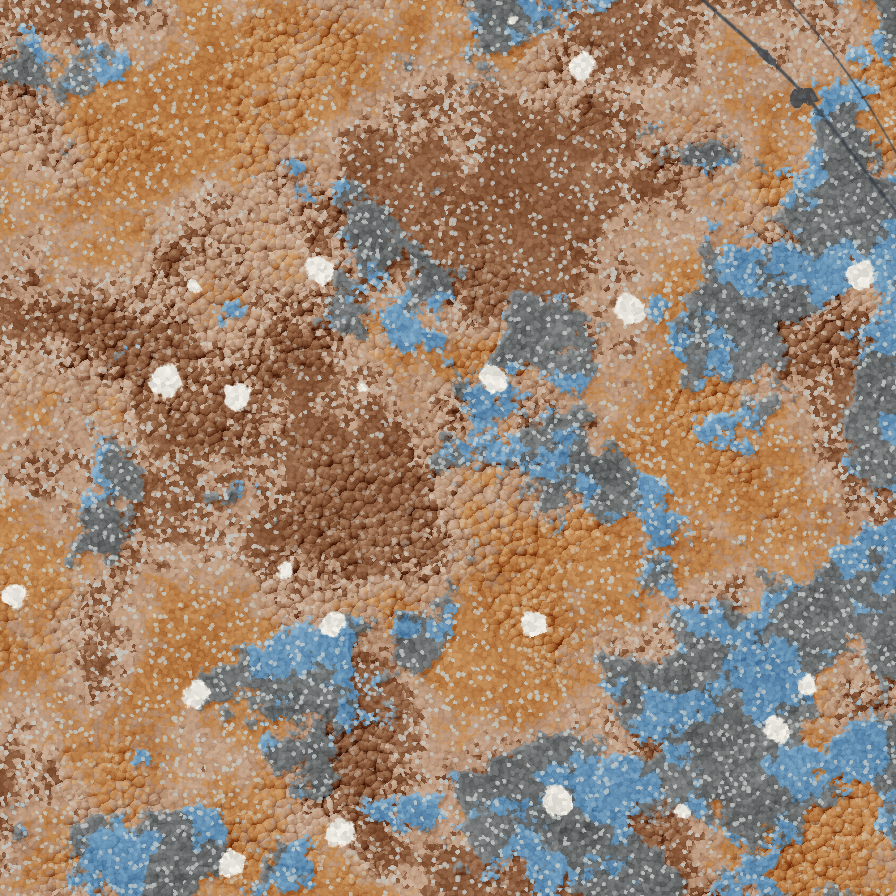
Reproduce this texture procedurally as a WebGL 1 fragment shader.

```glsl
precision highp float;
uniform vec2 u_resolution;

const vec3 TAN_RUST = vec3(0.75, 0.62, 0.52);
const vec3 BROWN_RUST = vec3(0.57, 0.39, 0.27);
const vec3 ORANGE_RUST = vec3(0.74, 0.52, 0.31);
const vec3 GREY_PAINT = vec3(0.45, 0.46, 0.46);
const vec3 BLUE_PAINT = vec3(0.42, 0.59, 0.72);
const vec3 PALE_SPECK = vec3(0.73, 0.75, 0.74);
const vec3 WHITE_FLECK = vec3(0.90, 0.89, 0.86);
const vec3 SCRATCH = vec3(0.24, 0.27, 0.30);

const float PATCH_SCALE = 13.0;
const float BLUE_SCALE = 25.0;
const float TONE_SCALE = 8.0;
const float CREASE_SCALE = 6.0;
const float GRAIN_SCALE = 210.0;
const float CRUST_SCALE = 100.0;
const float FLECK_SCALE = 14.0;
const float PAINT_LEVEL = 0.21;
const float BLUE_LEVEL = 0.07;
const float SPECK_LEVEL = 0.84;
const float RELIEF_STEP = 0.004;
const vec2 LIGHT = vec2(-0.6, 0.8);
const mat2 OCTAVE = mat2(1.5, 1.2, -1.2, 1.5);

vec2 hash2(vec2 c) {
  vec3 q = fract(c.xyx * vec3(0.1031, 0.1030, 0.0973));
  q += dot(q, q.yzx + 33.33);
  return fract((q.xx + q.yz) * q.zy);
}

// Nearest cell: offset to its centre, distance, random id
vec4 cells(vec2 p) {
  vec2 base = floor(p);
  vec4 nearest = vec4(0.0, 0.0, 9.0, 0.0);
  for (int j = -1; j <= 1; j++) {
    for (int i = -1; i <= 1; i++) {
      vec2 cell = base + vec2(float(i), float(j));
      vec2 offset = cell + hash2(cell) - p;
      float d = length(offset);
      if (d < nearest.z) nearest = vec4(offset, d, hash2(cell + 57.0).x);
    }
  }
  return nearest;
}

// Layered sines, turned and bent at every octave
float sines(vec2 p) {
  float sum = 0.0, amp = 0.5;
  for (int i = 0; i < 7; i++) {
    vec2 q = p + 0.8 * sin(p.yx * 1.3 + vec2(0.7, 2.9));
    sum += amp * sin(q.x) * cos(q.y);
    p = OCTAVE * p + vec2(1.7, 4.1);
    amp *= 0.6;
  }
  return sum;
}

// Paint gathers toward the lower right
float paintField(vec2 uv) {
  float lean = 0.45 * (uv.x - 0.5) + 0.35 * (0.5 - uv.y);
  return sines(uv * PATCH_SCALE + 3.0) + lean - PAINT_LEVEL;
}

float height(vec2 uv) {
  float crease = exp(-14.0 * abs(sines(uv * CREASE_SCALE + 21.0)));
  return smoothstep(-0.06, 0.08, paintField(uv)) + 0.7 * crease;
}

float lineDistance(vec2 p, vec2 a, vec2 b) {
  vec2 ab = b - a;
  return length(p - a - ab * clamp(dot(p - a, ab) / dot(ab, ab), 0.0, 1.0));
}

void main() {
  float pixel = 1.0 / min(u_resolution.x, u_resolution.y);
  vec2 uv = gl_FragCoord.xy * pixel;
  vec4 grain = cells(uv * GRAIN_SCALE);
  vec4 crust = cells(uv * CRUST_SCALE + 40.0);
  float jitter = grain.w - 0.5;

  // Rust tones, broken up by grains
  float tone = sines(uv * TONE_SCALE + 9.0) + 0.3 * jitter + 0.2 * (crust.w - 0.5);
  vec3 color = mix(BROWN_RUST, TAN_RUST, smoothstep(-0.25, -0.09, tone));
  color = mix(color, ORANGE_RUST, smoothstep(0.12, 0.26, tone));

  // Grey paint with blue remains
  float paint = smoothstep(-0.03, 0.04, paintField(uv) + 0.14 * jitter);
  float blueField = sines(uv * BLUE_SCALE + 31.0) - BLUE_LEVEL;
  float blue = smoothstep(-0.03, 0.05, blueField + 0.12 * jitter);
  color = mix(color, mix(GREY_PAINT, BLUE_PAINT, blue), paint);

  // Relief of edges and creases, crusty domes and fine grain
  float roughness = smoothstep(-0.2, 0.3, sines(uv * 9.0 + 50.0)) * (1.0 - 0.8 * paint);
  float slope = height(uv) - height(uv + LIGHT * RELIEF_STEP);
  float shade = 0.7 * clamp(slope, -0.6, 0.6);
  shade += roughness * (0.9 * dot(-crust.xy, LIGHT) - 0.5 * smoothstep(0.4, 0.8, crust.z));
  shade += 0.6 * jitter - 0.2 * smoothstep(0.4, 0.8, grain.z);
  shade += 0.25 * sines(uv * 30.0 + 70.0);
  color = pow(color, vec3(exp2(-shade)));

  // Pale mineral specks
  float speck = smoothstep(SPECK_LEVEL, SPECK_LEVEL + 0.05, grain.w);
  speck *= smoothstep(0.75, 0.35, grain.z) * (1.0 - 0.6 * roughness);
  color = mix(color, PALE_SPECK + 0.08 * shade, 0.85 * speck);

  // Scattered white flecks
  vec4 fleck = cells(uv * FLECK_SCALE + 80.0);
  float radius = 0.24 * smoothstep(0.86, 1.0, fleck.w);
  float ragged = fleck.z + 0.07 * sines(uv * 160.0);
  float soft = 1.5 * FLECK_SCALE * pixel;
  float fleckMask = smoothstep(soft, -soft, ragged - radius) * step(0.88, fleck.w);
  color = mix(color, WHITE_FLECK + 0.12 * jitter, fleckMask);

  // Dark scratches, the first with a smear
  vec2 bent = uv + 0.006 * sin(uv.yx * 19.0);
  float smear = 0.016 * smoothstep(0.05, 0.0, abs(uv.x - 0.885));
  smear *= smoothstep(-0.1, 0.3, sines(uv * 45.0));
  float first = lineDistance(bent, vec2(0.78, 1.01), vec2(1.01, 0.76)) - 0.0015 - smear;
  float second = lineDistance(bent, vec2(0.87, 1.01), vec2(1.0, 0.83)) - 0.0006;
  float scratch = smoothstep(1.5 * pixel, -pixel, min(first, second));
  color = mix(color, SCRATCH + 0.06 * jitter, 0.85 * scratch);

  gl_FragColor = vec4(clamp(color, 0.0, 1.0), 1.0);
}
```
